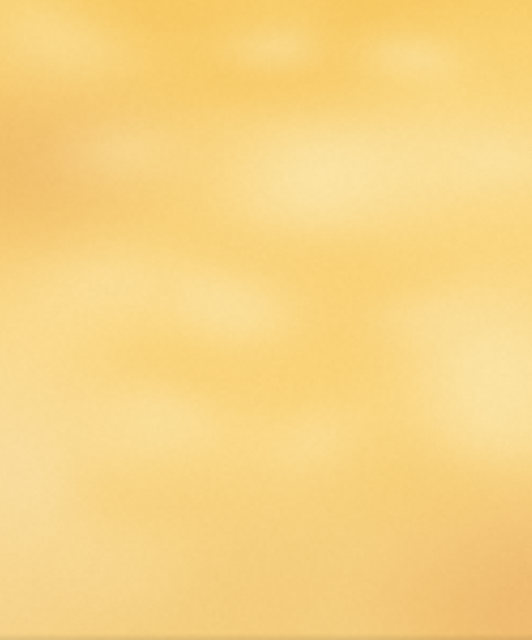
A WebGL 1 fragment shader for this background:

```glsl
precision highp float;
// Warm golden haze with soft, wide cream glows and faint paper grain.

uniform vec2 u_resolution;

float hash(vec2 p) {
  vec3 q = fract(vec3(p.xyx) * 0.1031);
  q += dot(q, q.yzx + 33.33);
  return fract((q.x + q.y) * q.z);
}

float noise(vec2 p) {
  vec2 cell = floor(p);
  vec2 f = fract(p);
  f = f * f * f * (f * (f * 6.0 - 15.0) + 10.0);
  float low = mix(hash(cell), hash(cell + vec2(1.0, 0.0)), f.x);
  float high = mix(hash(cell + vec2(0.0, 1.0)), hash(cell + vec2(1.0)), f.x);
  return mix(low, high, f.y);
}

// Soft elliptical falloff, 1 at the centre.
float glow(vec2 p, vec2 center, vec2 radius) {
  vec2 d = (p - center) / radius;
  return exp(-dot(d, d));
}

// Cream light from wide ellipses on a staggered, jittered grid.
float scatteredGlows(vec2 uv) {
  float dark = 1.0;
  for (int row = 0; row < 5; row++) {
    for (int col = 0; col < 3; col++) {
      vec2 id = vec2(float(col), float(row));
      vec2 jitter = vec2(hash(id + 3.7), hash(id + 19.3)) - 0.5;
      float stagger = 0.35 * mod(id.y, 2.0);
      vec2 center = (id + vec2(0.4 + stagger, 0.7) + 0.35 * jitter) / vec2(3.0, 5.0);
      vec2 radius = vec2(0.125, 0.058) * mix(0.8, 1.25, hash(id + 41.1));
      float strength = mix(0.4, 0.85, hash(id + 67.9));
      strength *= smoothstep(0.08, 0.4, center.y);
      strength *= 1.0 - 0.75 * glow(center, vec2(0.02, 0.74), vec2(0.24, 0.14));
      dark *= 1.0 - strength * glow(uv, center, radius);
    }
  }
  return 1.0 - dark;
}

void main() {
  vec2 uv = gl_FragCoord.xy / u_resolution;
  vec2 p = gl_FragCoord.xy / u_resolution.y;

  // Gentle warp keeps the glows from looking like exact ellipses.
  vec2 warp = vec2(noise(p * 5.0 + 7.0), noise(p * 5.0 + 31.0)) - 0.5;
  vec2 q = uv + warp * vec2(0.08, 0.05);

  // Vertical base: peach sand below, honey in the middle, gold above.
  vec3 color = mix(vec3(0.955, 0.795, 0.475), vec3(0.982, 0.828, 0.470),
                   smoothstep(0.0, 0.45, uv.y));
  color = mix(color, vec3(0.972, 0.800, 0.410), smoothstep(0.6, 1.0, uv.y));

  // Broad drifting bands of gold and pale honey.
  float drift = 0.6 * noise(q * vec2(2.0, 4.5) + 11.0)
              + 0.4 * noise(q * vec2(4.0, 8.0) + 23.0);
  color += (drift - 0.5) * vec3(0.018, 0.075, 0.14);

  // Large washes: pale sides and upper middle, deeper orange at the edges.
  vec3 cream = vec3(0.984, 0.902, 0.670);
  color = mix(color, cream, 0.82 * glow(q, vec2(0.96, 0.43), vec2(0.19, 0.12)));
  color = mix(color, cream, 0.62 * glow(q, vec2(0.75, 0.74), vec2(0.46, 0.10)));
  color = mix(color, vec3(0.975, 0.865, 0.620),
              0.85 * glow(q, vec2(0.0, 0.27), vec2(0.19, 0.26)));
  color = mix(color, vec3(0.945, 0.745, 0.415),
              0.90 * glow(q, vec2(0.02, 0.74), vec2(0.23, 0.13)));
  color = mix(color, vec3(0.938, 0.725, 0.430),
              0.80 * glow(q, vec2(1.0, 0.08), vec2(0.20, 0.13)));

  color = mix(color, cream, 0.92 * scatteredGlows(q));

  // Fine grain and a faint shade along the lower edge.
  float grain = noise(p * 400.0) + noise(p * 150.0 + 50.0) - 1.0;
  color += grain * vec3(0.007, 0.009, 0.014);
  color *= 1.0 - 0.08 * (1.0 - smoothstep(0.0, 0.012, uv.y));

  gl_FragColor = vec4(clamp(color, 0.0, 1.0), 1.0);
}
```
